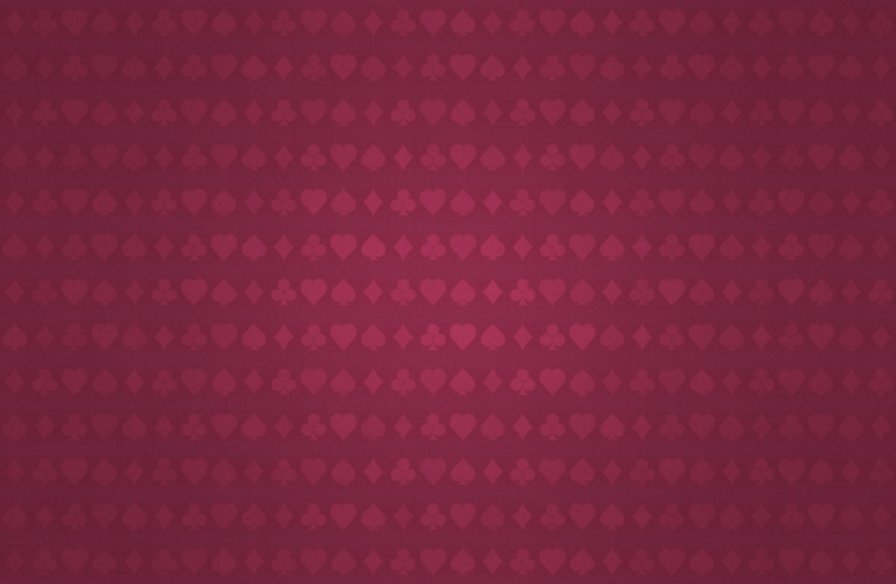
A WebGL 1 fragment shader for this pattern:

```glsl
precision highp float;
// Rows of faint card suits on glowing crimson cloth with a soft vignette.

uniform vec2 u_resolution;

const float PI = 3.14159265;
const vec2 GRID = vec2(30.0, 13.0);            // suits across, rows down
const vec3 CRIMSON = vec3(1.0, 0.308, 0.525);  // hue, scaled by tone

float hash(vec2 p) {
  return fract(sin(dot(p, vec2(127.1, 311.7))) * 43758.5);
}

vec2 gradientAt(vec2 lattice, vec2 period) {
  float angle = 2.0 * PI * hash(mod(lattice, period));
  return vec2(cos(angle), sin(angle));
}

// Gradient noise that wraps after a whole period.
float noise(vec2 uv, vec2 period) {
  vec2 p = uv * period;
  vec2 i = floor(p);
  vec2 f = p - i;
  vec2 w = f * f * f * (f * (f * 6.0 - 15.0) + 10.0);
  vec2 e = vec2(1.0, 0.0);
  float a = dot(gradientAt(i, period), f);
  float b = dot(gradientAt(i + e.xy, period), f - e.xy);
  float c = dot(gradientAt(i + e.yx, period), f - e.yx);
  float d = dot(gradientAt(i + e.xx, period), f - e.xx);
  return mix(mix(a, b, w.x), mix(c, d, w.x), w.y);
}

// Heart with its tip at the origin, fitted to a width and height.
float heart(vec2 p, vec2 size) {
  vec2 q = p / size * vec2(1.207, 1.104);
  q.x = abs(q.x);
  float d;
  if (q.x + q.y > 1.0) {
    d = length(q - vec2(0.25, 0.75)) - 0.3536;
  } else {
    float side = length(q - 0.5 * max(q.x + q.y, 0.0));
    d = min(length(q - vec2(0.0, 1.0)), side) * sign(q.x - q.y);
  }
  return d * size.x / 1.207;
}

// Flared foot shared by spade and club.
float stem(vec2 p) {
  float drop = clamp(-p.y / 0.44, 0.0, 1.0);
  float sides = abs(p.x) - 0.03 - 0.13 * drop * drop * drop;
  return max(sides, abs(p.y + 0.22) - 0.22);
}

// Diamond with slightly hollow sides.
float diamond(vec2 p, vec2 halfSize) {
  vec2 q = abs(p) / halfSize;
  return (q.x + q.y - 1.0 + 0.4 * q.x * q.y) * 0.26;
}

float spade(vec2 p) {
  float leaf = heart(vec2(p.x, 0.45 - p.y), vec2(0.82, 0.78));
  return min(leaf, stem(p));
}

float club(vec2 p) {
  float top = length(p - vec2(0.0, 0.23)) - 0.205;
  float sides = length(vec2(abs(p.x) - 0.215, p.y + 0.1)) - 0.205;
  return min(min(top, sides), stem(p));
}

// Order along a row: diamond, club, heart, spade.
float suit(vec2 p, float kind) {
  if (kind < 0.5) return diamond(p, vec2(0.34, 0.45));
  if (kind < 1.5) return club(p);
  if (kind < 2.5) return heart(p + vec2(0.0, 0.46), vec2(0.88, 0.9));
  return spade(p);
}

// Central light that levels out at every edge.
float glow(vec2 uv) {
  vec2 s = sin(PI * (uv - 0.5));
  return exp(-dot(s * s, vec2(1.1, 0.6)));
}

void main() {
  vec2 uv = gl_FragCoord.xy / u_resolution;
  vec2 cellSize = u_resolution / GRID;
  vec2 cell = floor(uv * GRID);
  vec2 local = fract(uv * GRID) - 0.5;
  vec2 p = local * cellSize / cellSize.x;

  // Odd rows step one suit along.
  float kind = mod(cell.x - mod(cell.y, 2.0), 4.0);
  float soft = 0.025 + 0.6 / cellSize.x;
  float mark = smoothstep(soft, -soft, suit(p, kind));

  // Cloth: vignette, uneven dye and fine grain.
  float light = glow(uv);
  float tone = mix(0.385, 0.55, light);
  tone += 0.012 * noise(uv, vec2(18.0, 12.0));
  tone += 0.022 * noise(uv, vec2(200.0, 130.0));

  // Suits: brighter near the light, each a little different.
  float strength = mix(0.025, 0.105, light);
  tone += mark * strength * mix(0.8, 1.15, hash(cell));

  // Cloth runs slightly redder along each row.
  float band = cos(2.0 * PI * local.y);
  vec3 color = tone * CRIMSON;
  color.gb *= 1.0 - 0.035 * band * (1.0 - mark);
  gl_FragColor = vec4(color, 1.0);
}
```
